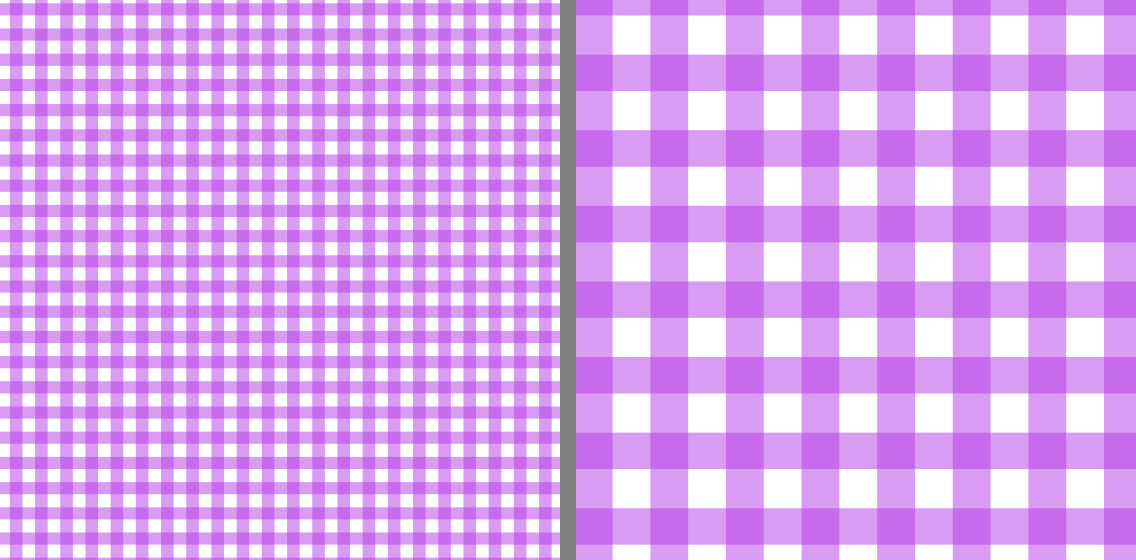
Left, the full canvas; right, a detail of the centre.
A Shadertoy shader for this pattern:

```glsl
// Gingham cloth: two sets of evenly spaced translucent violet bands,
// one upright and one level, laid over white. Each band is a distance
// to the nearest stripe centre, and the crossings darken by layering.

// Coverage of the stripes on each axis; all lengths are in repeats.
vec2 stripeCoverage(vec2 cell, vec2 centre, vec2 width, vec2 pixel) {
    vec2 toCentre = abs(fract(cell - centre + 0.5) - 0.5);
    return clamp((0.5 * width - toCentre) / pixel + 0.5, 0.0, 1.0);
}

void mainImage(out vec4 fragColor, in vec2 fragCoord) {
    // Just over 22 repeats both across and down.
    float repeats = 22.222;
    vec2 cell = fragCoord / iResolution.xy * repeats;
    vec2 pixel = repeats / iResolution.xy;

    // The level bands are slightly thinner than the upright ones.
    vec2 bands = stripeCoverage(cell, vec2(0.641, 0.851), vec2(0.5, 0.482), pixel);

    // Dye the white ground once per band direction.
    vec3 dye = vec3(0.706, 0.235, 0.902);
    vec3 colour = vec3(1.0);
    colour = mix(colour, dye, 0.51 * bands.x);
    colour = mix(colour, dye, 0.51 * bands.y);

    fragColor = vec4(colour, 1.0);
}
```
